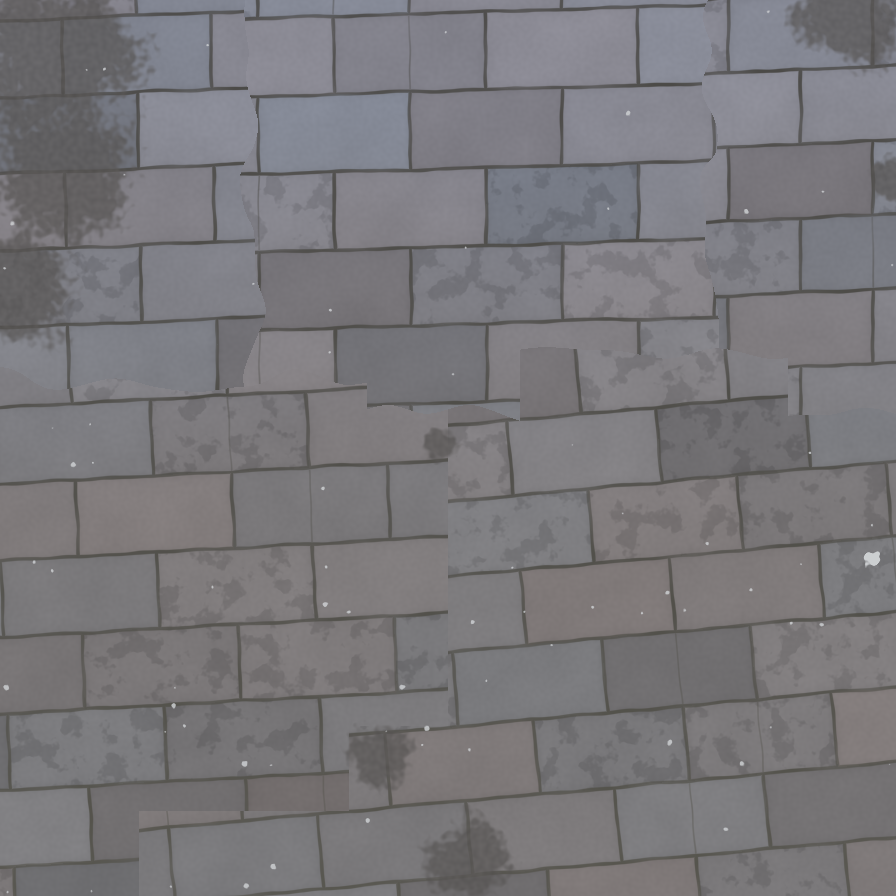
Give the GLSL for this texture, as a Shadertoy shader.

```glsl
// Worn grey stone paving in running bond, about six stones across and twelve down.
// Five slightly tilted areas of paving meet at stepped seams, where the joints break off.
// Gradient noise adds slate mottling, uneven joints and damp stains; hashed cells add flecks.

struct Paving { vec2 origin; vec2 stone; float rise; float lean; };

const vec3 WARM_STONE = vec3(0.495, 0.486, 0.486);
const vec3 COOL_STONE = vec3(0.530, 0.542, 0.582);
const vec3 JOINT = vec3(0.290, 0.285, 0.275);
const vec3 DAMP = vec3(0.345, 0.335, 0.330);
const vec3 FLECK = vec3(0.80, 0.81, 0.82);

float hash(vec2 p) {
    vec3 q = fract(p.xyx * vec3(0.1031, 0.1030, 0.0973));
    q += dot(q, q.yzx + 33.33);
    return fract((q.x + q.y) * q.z);
}

vec2 gradient(vec2 cell) {
    float angle = 6.2832 * hash(cell);
    return vec2(cos(angle), sin(angle));
}

float noise(vec2 p) {
    vec2 i = floor(p), f = p - i;
    vec2 w = f * f * f * (f * (f * 6.0 - 15.0) + 10.0);
    vec2 e = vec2(1.0, 0.0);
    float low = mix(dot(gradient(i), f), dot(gradient(i + e), f - e), w.x);
    float high = mix(dot(gradient(i + e.yx), f - e.yx), dot(gradient(i + 1.0), f - 1.0), w.x);
    return mix(low, high, w.y);
}

float fbm(vec2 p) {
    float sum = 0.0, amplitude = 1.0;
    for (int i = 0; i < 4; i++) {
        sum += amplitude * noise(p);
        p = mat2(1.6, 1.2, -1.2, 1.6) * p + 7.3;
        amplitude *= 0.55;
    }
    return sum;
}

// Chooses the area of paving that covers a point
Paving pavingAt(vec2 p) {
    vec2 s = p + 0.035 * vec2(noise(p * 13.0), noise(p * 11.0 + 40.0));
    float lowerTop = p.x < 0.41 ? 0.575 : p.x < 0.58 ? 0.543 : p.x < 0.88 ? 0.60 : 0.54;
    if (s.y < lowerTop) {
        float seam = p.y < 0.095 ? 0.155 : p.y < 0.19 ? 0.39 : 0.5;
        if (p.x < seam) return Paving(vec2(0.171, 0.469), vec2(0.1745, 0.0855), 0.055, 0.045);
        return Paving(vec2(0.573, 0.447), vec2(0.1675, 0.0840), 0.09, 0.09);
    }
    if (s.x < 0.28) return Paving(vec2(0.074, 0.723), vec2(0.166, 0.0855), 0.04, 0.02);
    if (s.x < 0.79) return Paving(vec2(0.544, 0.552), vec2(0.1695, 0.0870), 0.03, 0.005);
    return Paving(vec2(0.974, 0.760), vec2(0.161, 0.0830), 0.045, 0.0);
}

float line(float dist, float halfWidth, float blur) {
    return 1.0 - smoothstep(halfWidth - blur, halfWidth + blur, dist);
}

// Colour of the stones and the joints between them
vec3 pave(vec2 p, Paving area, float blur) {
    vec2 q = p - area.origin + 0.0022 * vec2(noise(p * 28.0), noise(p * 24.0 + 9.0));
    vec2 grid = vec2(q.x + area.lean * q.y, q.y - area.rise * q.x) / area.stone;
    grid.x += 0.5 * mod(floor(grid.y), 2.0);
    vec2 id = floor(grid) + 50.0 + floor(area.origin * 300.0);
    vec2 f = fract(grid);
    vec2 edge = min(f, 1.0 - f) * area.stone;

    // Light falls off downwards; each stone has its own tone and tint
    vec3 color = mix(WARM_STONE, COOL_STONE, smoothstep(0.35, 1.0, p.y + 0.12 * noise(p * 3.0)));
    color *= 0.965 + 0.075 * hash(id);
    color *= mix(vec3(1.025, 0.99, 0.985), vec3(0.98, 1.0, 1.025), hash(id + 17.0));
    color *= 1.0 - 0.09 * step(0.88, hash(id + 31.0));

    // Cloudy slate patches on some stones, fine grain on all
    float cloudy = smoothstep(0.05, 0.3, fbm(p * 32.0 + hash(id) * 9.0));
    color *= 1.0 - 0.10 * cloudy * step(0.72, hash(id + 5.0));
    color *= 1.0 + 0.035 * fbm(p * 14.0) + 0.025 * noise(p * 190.0);

    // Shallow grime beside the dark joints, and an occasional faint split stone
    float near = min(edge.x, edge.y);
    float wear = 0.80 + 0.45 * noise(p * 17.0 + 3.0);
    color *= 1.0 - 0.07 * exp(-near / 0.004);
    float split = line(abs(f.x - 0.5) * area.stone.x, 0.0009, blur) * step(0.88, hash(id + 71.0));
    float joint = max(line(near, 0.0019 + 0.0006 * noise(p * 60.0), blur), 0.5 * split);
    vec3 filling = JOINT + vec3(0.045, 0.045, 0.025) * (1.0 - p.y);
    return mix(color, filling, joint * clamp(wear, 0.35, 1.0));
}

// Damp stains with crumbled edges: x, y, radius
float damp(vec2 p) {
    const vec3 stains[8] = vec3[8](
        vec3(0.06, 0.93, 0.095), vec3(0.07, 0.80, 0.075), vec3(0.02, 0.68, 0.06),
        vec3(0.95, 0.98, 0.055), vec3(0.492, 0.506, 0.018), vec3(0.425, 0.155, 0.035),
        vec3(0.525, 0.04, 0.045), vec3(1.0, 0.80, 0.025));
    float rough = 0.45 * fbm(p * 22.0) + 0.35 * noise(p * 120.0);
    float cover = 0.0;
    for (int i = 0; i < 8; i++) {
        float reach = length(p - stains[i].xy) / stains[i].z;
        cover = max(cover, 1.0 - smoothstep(0.70, 1.15, reach + rough));
    }
    return cover;
}

// Small pale flecks, one candidate per cell, thickest in a band across the lower part
float flecks(vec2 p, float blur) {
    vec2 id = floor(p * 45.0);
    vec2 center = (id + 0.2 + 0.6 * vec2(hash(id + 3.0), hash(id + 8.0))) / 45.0;
    float density = 0.02 + 0.07 * exp(-pow((p.y - 0.30) / 0.13, 2.0));
    float radius = mix(0.001, 0.0034, pow(hash(id + 12.0), 3.0));
    float dist = length(p - center) + 0.0015 * noise(p * 250.0);
    float small = line(dist, radius, blur) * step(hash(id), density);
    float splash = length(p - vec2(0.974, 0.376)) + 0.007 * noise(p * 130.0);
    return max(0.85 * small, line(splash, 0.008, blur));
}

void mainImage(out vec4 fragColor, in vec2 fragCoord) {
    vec2 p = fragCoord / iResolution.xy;
    float blur = 0.8 / min(iResolution.x, iResolution.y);
    vec3 color = pave(p, pavingAt(p), blur);
    color = mix(color, DAMP * (1.0 + 0.12 * noise(p * 150.0)), 0.72 * damp(p));
    color = mix(color, FLECK, flecks(p, blur));
    fragColor = vec4(color, 1.0);
}
```
